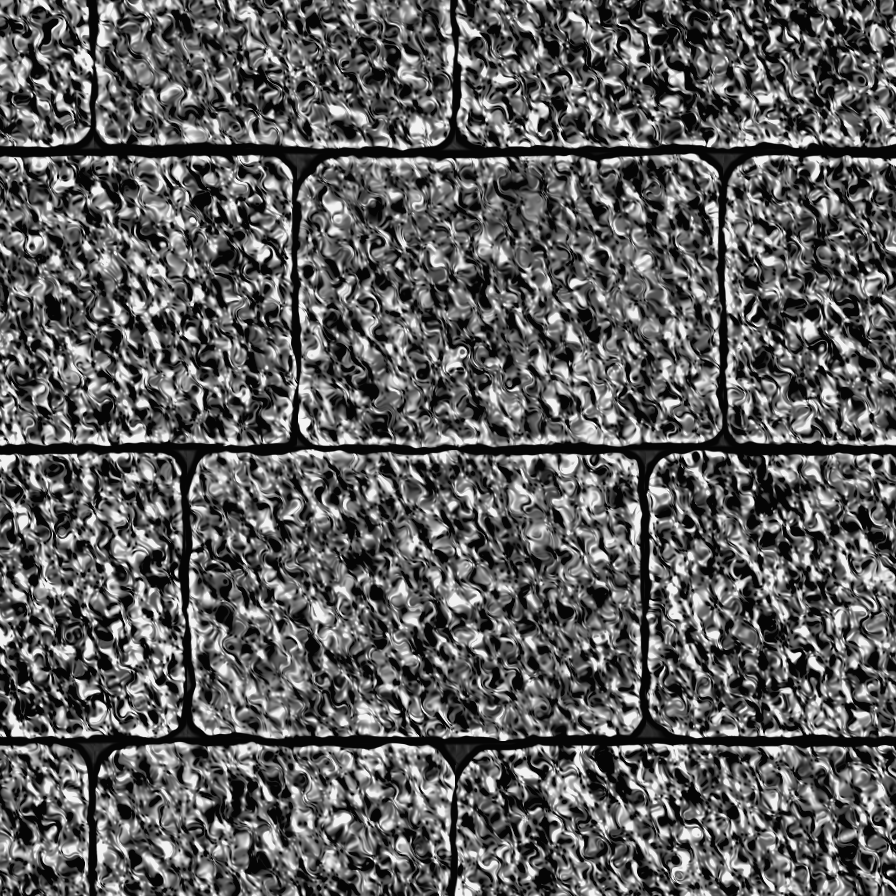
Give the GLSL for this texture, as a three.js fragment shader.

```glsl
// Wall of rough, round-cornered stone blocks in three staggered courses, in high-contrast greys.
varying vec2 vUv;

// Layout: course heights and the two upright joints of each course
const float COURSE_BASE = 0.173;
const vec4 COURSE_EDGES = vec4(0.0, 0.326, 0.658, 1.0);
const vec2 JOINTS_LOW = vec2(0.208, 0.720);
const vec2 JOINTS_MID = vec2(0.331, 0.807);
const vec2 JOINTS_TOP = vec2(0.104, 0.508);

// Stone outline
const vec2 HALF_GAP = vec2(0.0042, 0.0056);
const float RADIUS_TOP = 0.026;
const float RADIUS_BOTTOM = 0.012;
const float RADIUS_SPREAD = 0.020;
const float EDGE_WOBBLE = 0.0050;
const float EDGE_CHIPS = 0.0024;
const float SOFT = 0.0011;

// Grain and tones
const vec2 GRAIN_ALONG = vec2(0.47, -0.883);
const vec2 STREAK_SCALE = vec2(112.0, 52.0);
const vec2 PIT_SCALE = vec2(165.0, 100.0);
const vec2 GRIT_SCALE = vec2(250.0, 180.0);
const vec2 WARP_SCALE = vec2(62.0, 46.0);
const vec2 WARP = vec2(0.011, 0.008);
const float GRAIN_CONTRAST = 0.82;
const float RIM_WIDTH = 0.0040;
const float RIM_LIGHT = 0.46;
const float STONE_TONE = 0.345;
const float JOINT_TONE = 0.02;
const float MORTAR_TONE = 0.17;

vec3 hash3(vec2 p) {
  vec3 q = fract(p.xyx * vec3(0.1031, 0.1030, 0.0973));
  q += dot(q, q.yzx + 33.33);
  return fract((q.xxy + q.yzz) * q.zyx);
}

// Cellular noise: one light or dark speck per cell, blending into its neighbours
float specks(vec2 p) {
  vec2 cell = floor(p);
  float sum = 0.0;
  for (int j = -1; j <= 1; j++) {
    for (int i = -1; i <= 1; i++) {
      vec2 c = cell + vec2(float(i), float(j));
      vec3 h = hash3(c);
      vec2 d = p - c - h.xy;
      float d2 = dot(d, d);
      sum += (2.0 * h.z - 1.0) * exp(-5.0 * d2) * (1.0 - 1.5 * d2);
    }
  }
  return sum;
}

// Slanted relief: streaks, pits and grit on bent coordinates, for ragged linked shapes
float stoneGrain(vec2 uv, vec2 seed) {
  vec2 across = vec2(-GRAIN_ALONG.y, GRAIN_ALONG.x);
  vec2 p = vec2(dot(uv, across), dot(uv, GRAIN_ALONG)) + 2.0;
  vec2 q = p * WARP_SCALE + seed;
  p += WARP * vec2(specks(q), specks(q + 53.0));
  return specks(p * STREAK_SCALE + seed)
       + 0.80 * specks(p * PIT_SCALE + seed + 71.0)
       + 0.60 * specks(p * GRIT_SCALE + seed + 19.0);
}

float roundedBox(vec2 p, vec2 halfSize, float radius) {
  vec2 q = abs(p) - halfSize + radius;
  return length(max(q, 0.0)) + min(max(q.x, q.y), 0.0) - radius;
}

// Finds the block around uv: its id, half size and the position from its centre
void findBlock(vec2 uv, out vec2 id, out vec2 halfSize, out vec2 local) {
  float y = fract(uv.y - COURSE_BASE);
  float course = step(COURSE_EDGES.y, y) + step(COURSE_EDGES.z, y);
  vec2 span = COURSE_EDGES.xy;
  vec2 joints = JOINTS_LOW;
  if (course > 1.5) { span = COURSE_EDGES.zw; joints = JOINTS_TOP; }
  else if (course > 0.5) { span = COURSE_EDGES.yz; joints = JOINTS_MID; }

  float x = fract(uv.x - joints.x);
  float split = joints.y - joints.x;
  float second = step(split, x);
  vec2 sides = mix(vec2(0.0, split), vec2(split, 1.0), second);
  id = vec2(second, course);
  halfSize = 0.5 * vec2(sides.y - sides.x, span.y - span.x);
  local = vec2(x, y) - 0.5 * vec2(sides.x + sides.y, span.x + span.y);
}

void main() {
  // Slightly bowed joints
  vec2 uv = vUv + 0.0012 * sin(6.28318 * vUv.yx * vec2(3.0, 2.0) + vec2(0.7, 2.1));
  vec2 id, halfSize, local;
  findBlock(uv, id, halfSize, local);
  vec2 seed = 37.0 * id + 11.0;

  // Worn outline, with a different radius at each corner
  float cornerRandom = hash3(seed + 3.0 * sign(local) + 5.0).x;
  float radius = mix(RADIUS_BOTTOM, RADIUS_TOP, step(0.0, local.y)) + RADIUS_SPREAD * cornerRandom;
  float edge = roundedBox(local, halfSize - HALF_GAP, radius);
  edge += EDGE_WOBBLE * specks(vUv * 24.0 + seed) + EDGE_CHIPS * specks(vUv * 80.0 + seed);

  // Grain, with patches of stronger and weaker relief
  float grain = stoneGrain(vUv, seed);
  float contrast = GRAIN_CONTRAST * mix(0.85, 1.2, hash3(seed).x) * (1.0 + 0.3 * specks(vUv * 9.0 + seed));

  // Bright broken rim
  float rimOffset = (edge + 0.0032) / RIM_WIDTH;
  float rim = RIM_LIGHT * exp(-rimOffset * rimOffset) * (0.9 + 0.9 * specks(vUv * 48.0 + seed));
  float stone = clamp(STONE_TONE + contrast * grain + rim, 0.02, 0.95);

  // Black joints, with grey mortar where the corners open up
  float fill = smoothstep(0.006, 0.010, edge) * smoothstep(0.001, 0.005, halfSize.y - abs(local.y));
  float joint = mix(JOINT_TONE, MORTAR_TONE * (1.0 + 0.4 * grain), fill);
  float tone = mix(stone, joint, smoothstep(-SOFT, SOFT, edge));
  gl_FragColor = vec4(vec3(tone), 1.0);
}
```
